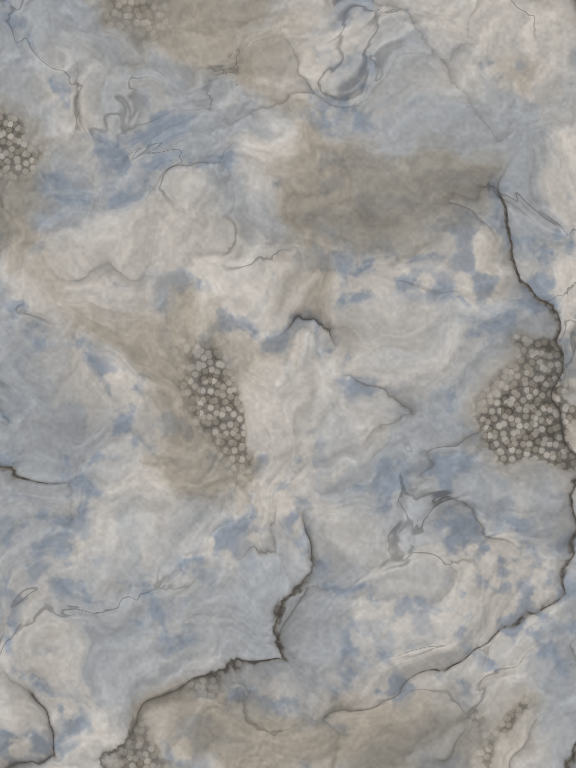
Write a WebGL 2 fragment shader that draws this texture.

```glsl
#version 300 es
precision highp float;
// Weathered limestone seen from above: warm and blue-grey patches over a lit relief.
// Warped Voronoi plates give broken ledges with one-sided shadows; contours of
// noise give hairline cracks, and small cells fill the pockets with gravel.

uniform vec2 u_resolution;
out vec4 fragColor;

const vec3 WARM_STONE = vec3(0.735, 0.713, 0.685);
const vec3 COOL_STONE = vec3(0.605, 0.615, 0.625);
const vec3 BLUE_STAIN = vec3(0.49, 0.53, 0.585);
const vec3 BROWN_SOIL = vec3(0.55, 0.515, 0.46);
const vec3 DEEP_SHADE = vec3(0.25, 0.235, 0.22);

float hash(vec2 p) {
    vec3 q = fract(p.xyx * 0.1031);
    q += dot(q, q.yzx + 33.33);
    return fract((q.x + q.y) * q.z);
}

vec2 hash2(vec2 p) {
    return vec2(hash(p), hash(p + 57.3));
}

float noise(vec2 p) {
    vec2 i = floor(p), f = fract(p);
    f = f * f * f * (f * (f * 6.0 - 15.0) + 10.0);
    float low = mix(hash(i), hash(i + vec2(1, 0)), f.x);
    float high = mix(hash(i + vec2(0, 1)), hash(i + vec2(1, 1)), f.x);
    return mix(low, high, f.y);
}

float fbm(vec2 p, int octaves) {
    float sum = 0.0, amp = 0.5, total = 0.0;
    for (int i = 0; i < octaves; i++) {
        sum += amp * noise(p);
        total += amp;
        amp *= 0.52;
        p = mat2(1.6, 1.2, -1.2, 1.6) * p + 17.7;
    }
    return sum / total;
}

vec2 warp(vec2 p, float freq, float amount) {
    vec2 shift = vec2(fbm(p * freq + 3.1, 4), fbm(p * freq + 41.7, 4));
    return p + amount * (shift - 0.5);
}

// x: shadow on the lower plate, y: lit rim on the higher plate
vec2 ledges(vec2 p, float width) {
    vec2 cell = floor(p), home = cell, toHome = vec2(0.0);
    float nearest = 9.0;
    for (int k = 0; k < 9; k++) {
        vec2 c = cell + vec2(k % 3 - 1, k / 3 - 1);
        vec2 r = c + hash2(c) - p;
        if (dot(r, r) < nearest) { nearest = dot(r, r); home = c; toHome = r; }
    }
    vec2 result = vec2(0.0);
    for (int k = 0; k < 25; k++) {
        vec2 c = home + vec2(k % 5 - 2, k / 5 - 2);
        if (c == home) continue;
        vec2 r = c + hash2(c) - p;
        float d = dot(0.5 * (r + toHome), normalize(r - toHome));
        float drop = hash(c + 9.4) - hash(home + 9.4);
        float strength = smoothstep(0.05, 0.5, abs(drop));
        float core = exp(-d / (width * 0.16));
        float soft = exp(-d / width);
        float shadow = drop > 0.0 ? 0.55 * core + 0.45 * soft : core;
        result.x = max(result.x, strength * shadow);
        result.y = max(result.y, drop < 0.0 ? strength * soft : 0.0);
    }
    return result;
}

float relief(vec2 p) {
    float folds = abs(2.0 * fbm(p * 5.0 + 8.3, 5) - 1.0);
    return fbm(p * 8.0, 6) + 0.6 * folds;
}

// x: distance to the nearest pebble centre, y: its random tone
vec2 pebbles(vec2 p) {
    vec2 cell = floor(p), best = vec2(9.0, 0.0);
    for (int k = 0; k < 9; k++) {
        vec2 c = cell + vec2(k % 3 - 1, k / 3 - 1);
        float d = length(c + hash2(c) - p);
        if (d < best.x) best = vec2(d, hash(c + 5.2));
    }
    return best;
}

void main() {
    vec2 p = gl_FragCoord.xy / u_resolution.y;
    vec2 bent = warp(warp(p, 4.5, 0.2), 22.0, 0.035);

    // Patches of stone, blue stains and brown soil
    float patches = fbm(bent * 5.0 + 12.0, 6) - 0.12 * (length(p - vec2(0.4, 0.45)) - 0.3);
    vec3 color = mix(COOL_STONE, WARM_STONE, smoothstep(0.34, 0.6, patches));
    float veins = 1.0 - abs(2.0 * fbm(bent * 6.0 + 31.0, 5) - 1.0);
    float mottling = smoothstep(0.42, 0.66, fbm(p * 38.0, 4));
    color = mix(color, BLUE_STAIN, 0.75 * smoothstep(0.72, 0.98, veins) * mottling);
    float soil = smoothstep(0.56, 0.72, fbm(bent * 4.0 + 63.0, 5));
    color = mix(color, BROWN_SOIL, 0.65 * soil);

    // Light from the upper left on the uneven surface
    vec2 toLight = vec2(-0.0022, 0.0032);
    float slope = relief(bent - toLight) - relief(bent + toLight);
    color *= 1.0 + clamp(1.1 * slope, -0.17, 0.1);

    // Large broken ledges, smaller steps and hairline cracks
    vec2 large = ledges(bent * 3.7 + 2.6, 0.075) * smoothstep(0.36, 0.58, noise(p * 4.5 + 7.0));
    vec2 small = ledges(bent * 8.5 + 14.0, 0.12) * smoothstep(0.48, 0.8, noise(p * 8.0 + 25.0));
    float contour = abs(fbm(bent * 7.0 + 80.0, 5) - 0.5);
    float hairline = (1.0 - smoothstep(0.0, 0.018, contour)) * smoothstep(0.45, 0.75, noise(p * 9.0 + 50.0));
    color *= 1.0 + 0.05 * large.y + 0.04 * small.y - 0.2 * hairline;

    // Gravel caught in soil beside the ledges
    vec2 pebble = pebbles(p * 115.0);
    float pocket = smoothstep(0.15, 0.4, large.x + 0.5 * soil - 0.15) * smoothstep(0.52, 0.68, noise(p * 6.0 + 91.0));
    vec3 gravel = mix(BROWN_SOIL * 0.75, WARM_STONE, pebble.y) * (1.0 - 0.45 * smoothstep(0.3, 0.65, pebble.x));
    color = mix(color, gravel, 0.7 * pocket);
    color = mix(color, DEEP_SHADE, clamp(0.85 * large.x + 0.45 * small.x, 0.0, 0.9));

    // Fine grain
    float grain = 0.6 * noise(p * 230.0) + 0.4 * noise(p * 110.0 + 4.0) - 0.5;
    fragColor = vec4(clamp(color * (1.0 + 0.11 * grain), 0.0, 1.0), 1.0);
}
```
